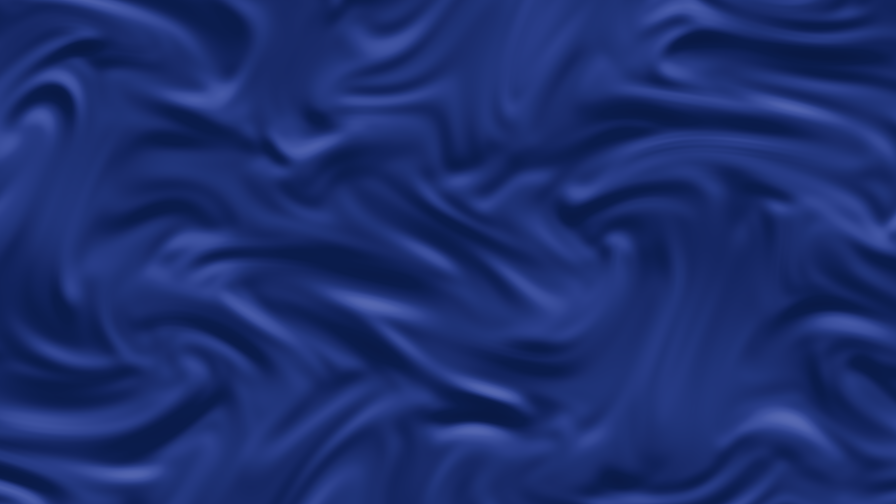
A Shadertoy shader for this texture:

```glsl
#define STRETCH vec2(1.75, 2.35)
#define SWIRL 0.82
#define SWIRL_FREQ 4.0
#define SWIRL_GAIN 1.5
#define SWIRL_STEPS 6
#define FOLD_FREQ 10.5
#define LIGHT_STEP vec2(0.005, 0.018)
#define RELIEF 1.65
#define BODY 0.3
#define BROAD 0.42
#define SOFTNESS 0.0105
#define SHOULDER 0.12

// Fold the plane into eddies with rotated, layered sine shifts
vec2 swirl(vec2 p) {
    const mat2 turn = mat2(0.454, 0.891, -0.891, 0.454);
    float freq = SWIRL_FREQ;
    for (int i = 0; i < SWIRL_STEPS; i++) {
        p = turn * p;
        p += SWIRL / freq * sin(freq * p.yx + vec2(1.7, 4.1) * float(i + 1));
        freq *= SWIRL_GAIN;
    }
    return p;
}

// Height of the silky surface
float surfaceHeight(vec2 p) {
    vec2 q = swirl(p * STRETCH + vec2(3.1, 1.4)) * FOLD_FREQ;
    return sin(q.x)
         + 0.6 * sin(1.27 * q.y + 0.8)
         + 0.4 * sin(1.4 * q.x + 1.1 * q.y + 2.3)
         + 0.5 * sin(0.5 * q.y - 0.3 * q.x);
}

// Patches of calm and busy folds that break up long streaks
float activity(vec2 p) {
    float across = sin(21.0 * p.x + 2.0 * sin(11.0 * p.y + 1.0));
    float along = sin(17.0 * p.y + 2.2 * sin(9.0 * p.x + 2.0));
    return 1.0 + 0.38 * across + 0.27 * along;
}

// Wide bands of lighter and darker cloth, longer than tall
float broadTone(vec2 p) {
    float bands = sin(10.0 * p.y + 1.8 * sin(4.0 * p.x + 0.6));
    float pools = sin(7.0 * p.x + 2.0 * sin(8.0 * p.y + 2.4));
    return BROAD * (bands + 0.8 * pools);
}

// Light from above, plus a little of the height itself
float shade(vec2 p) {
    float h = surfaceHeight(p);
    return RELIEF * (h - surfaceHeight(p + LIGHT_STEP)) + BODY * h;
}

// Average nearby shading for a soft, slightly defocused sheen
float softShade(vec2 p) {
    float sum = 0.0;
    for (int y = -1; y <= 1; y++) {
        for (int x = -1; x <= 1; x++) {
            float weight = float((2 - abs(x)) * (2 - abs(y))) / 16.0;
            sum += weight * shade(p + SOFTNESS * vec2(x, y));
        }
    }
    return sum * activity(p) + broadTone(p);
}

// Blue ramp from deep crease to pale glint
vec3 silkColor(float tone) {
    const float levels[7] = float[7](-1.6, -0.8, -0.18, 0.45, 1.2, 2.1, 2.9);
    const vec3 blues[7] = vec3[7](
        vec3(0.04, 0.11, 0.30), vec3(0.07, 0.14, 0.37),
        vec3(0.10, 0.17, 0.42), vec3(0.12, 0.20, 0.47),
        vec3(0.16, 0.24, 0.54), vec3(0.25, 0.33, 0.64),
        vec3(0.44, 0.50, 0.76));
    vec3 color = blues[0];
    for (int i = 1; i < 7; i++) {
        float t = (tone - levels[i - 1]) / (levels[i] - levels[i - 1]);
        color = mix(color, blues[i], clamp(t, 0.0, 1.0));
    }
    // Let the deepest creases sink a little further
    return color * (1.0 - 0.15 * smoothstep(1.6, 2.8, -tone));
}

void mainImage(out vec4 fragColor, in vec2 fragCoord) {
    vec2 p = fragCoord / iResolution.y;
    float tone = softShade(p);
    tone *= inversesqrt(1.0 + SHOULDER * tone * tone);
    fragColor = vec4(silkColor(tone), 1.0);
}
```
